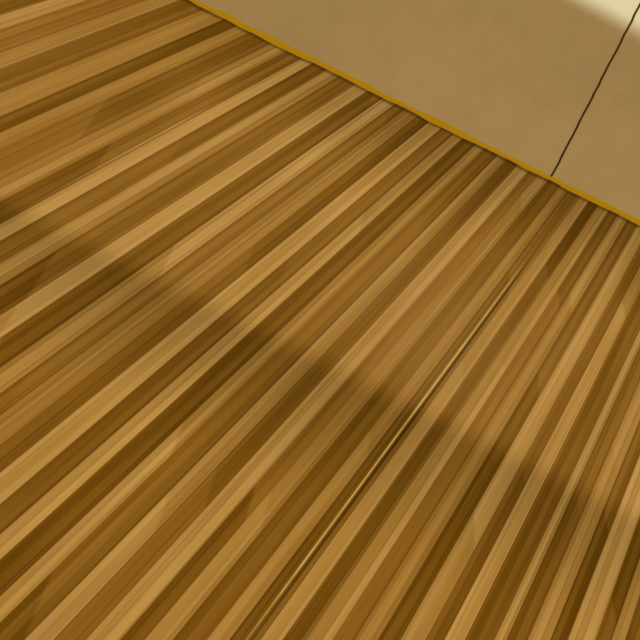
This texture is drawn by a three.js fragment shader. Its source:

```glsl
// Laminated wood floor seen at an angle, its strips fanning out from a vanishing
// point, cut off by a plain wall panel. Strips are jittered cells in the angle
// about that point; grain, end joints, shadow and sheen are layered on top.
varying vec2 vUv;

const vec2 VANISH = vec2(1.452, 1.449);
const float STRIP_ANGLE = 0.0185;      // mean strip width, radians
const float STRIP_JITTER = 0.5;        // share of a strip its edges may move
const float JOINT_RATE = 2.6;          // end joints per unit of depth
const float EDGE_SOFT = 0.0017;        // edge blur, canvas units
const vec2 BASE_START = vec2(0.30, 1.0);
const float BASE_SLOPE = -0.4985;      // foot of the wall
const float SHADOW_DIST = -0.415;      // shadow edge, measured from the wall

const vec3 WOOD_DEEP = vec3(0.39, 0.245, 0.025);
const vec3 WOOD_MID = vec3(0.56, 0.375, 0.115);
const vec3 WOOD_PALE = vec3(0.76, 0.575, 0.29);
const vec3 SHEEN = vec3(0.70, 0.53, 0.31);
const vec3 GLINT = vec3(0.86, 0.71, 0.39);
const vec3 WALL = vec3(0.62, 0.49, 0.295);
const vec3 WALL_LIT = vec3(0.88, 0.82, 0.64);
const vec3 BEAD = vec3(0.66, 0.47, 0.04);
const vec3 GAP = vec3(0.17, 0.11, 0.03);

float hash(float n) { return fract(sin(n * 12.9898 + 4.1) * 43758.5); }
float hash2(vec2 p) { return fract(sin(dot(p, vec2(127.1, 311.7))) * 43758.5); }
float bell(float x) { return exp(-x * x); }

float noise(vec2 p) {
  vec2 i = floor(p), f = fract(p);
  f = f * f * (3.0 - 2.0 * f);
  return mix(mix(hash2(i), hash2(i + vec2(1.0, 0.0)), f.x),
             mix(hash2(i + vec2(0.0, 1.0)), hash2(i + 1.0), f.x), f.y);
}

float border(float i, float seed) {
  return i + STRIP_JITTER * (hash(i + seed) - 0.5);
}

// Tone of one strip: alternately dark and pale, changing at oblique end joints.
float stripTone(float i, float across, float depth, float seed) {
  float run = depth * JOINT_RATE + hash(i + seed + 31.0) * 5.0 + across * 0.06;
  float cell = floor(run);
  float blend = smoothstep(0.985, 1.0, fract(run));
  float a = hash2(vec2(i + seed, cell));
  float b = hash2(vec2(i + seed, cell + 1.0));
  float swing = mix(a, b, blend) * 0.6 + hash(i + seed + 7.0) * 0.4;
  return mix(0.06, 0.54, mod(i, 2.0)) + 0.46 * swing;
}

// x: blended tone of the strips, y: dark seam between them
vec2 strips(float t, float depth, float soft, float seed) {
  vec2 result = vec2(0.0);
  for (int k = -2; k <= 2; k++) {
    float i = floor(t) + float(k);
    float lo = t - border(i, seed);
    float hi = t - border(i + 1.0, seed);
    float cover = smoothstep(-soft, soft, lo) - smoothstep(-soft, soft, hi);
    result.x += cover * stripTone(i, lo, depth, seed);
    result.y += bell(lo / (soft * 0.9)) * hash(i + seed + 53.0);
  }
  return result;
}

// Bright open gap along one ray, fading at both ends
float glint(float angle, float r, float ray, float near, float far) {
  float ends = smoothstep(near, near + 0.12, r) * (1.0 - smoothstep(far - 0.3, far, r));
  return ends * bell((angle - ray) * r / 0.0019);
}

vec3 floorColor(vec2 uv, float d) {
  vec2 rel = VANISH - uv;
  float r = length(rel), angle = atan(rel.y, rel.x), depth = 1.0 / r;
  float t = angle / STRIP_ANGLE;
  float soft = EDGE_SOFT / (r * STRIP_ANGLE);
  vec2 broad = strips(t, depth, soft, 3.0);
  vec2 thin = strips(t * 2.3, depth, soft * 2.3, 90.0);

  // grain
  float grain = noise(vec2(t * 7.0, depth * 14.0)) + 0.6 * noise(vec2(t * 17.0, depth * 30.0)) - 0.8;
  float blotch = noise(vec2(t * 1.1, depth * 18.0)) - 0.5;
  float tone = broad.x + 0.26 * (thin.x - 0.5) + 0.10 * grain + 0.10 * blotch;
  tone = clamp(tone, 0.0, 1.0);
  vec3 wood = mix(WOOD_DEEP, WOOD_MID, smoothstep(0.0, 0.5, tone) * 0.5 + min(tone, 0.5));
  wood = mix(wood, WOOD_PALE, clamp(tone * 2.0 - 1.0, 0.0, 1.0));
  wood *= 1.0 - 0.24 * min(broad.y, 1.0) - 0.13 * min(thin.y, 1.0);

  // shadow, sheen and contact shade
  float lit = smoothstep(SHADOW_DIST - 0.025, SHADOW_DIST + 0.025, d);
  float shade = (1.0 - lit) * smoothstep(SHADOW_DIST - 0.24, SHADOW_DIST, d);
  float contact = smoothstep(-0.16, 0.0, d);
  float glow = bell(length(uv - vec2(0.69, 0.48)) / 0.14);
  wood = mix(wood, SHEEN, lit * (1.0 - contact) * (0.11 + 0.2 * glow));
  wood *= 1.0 - 0.15 * shade - 0.17 * contact * smoothstep(0.1, 0.7, uv.x);

  float shine = glint(angle, r, 0.936, 1.04, 1.95) + 0.65 * glint(angle, r, 0.501, 1.24, 1.66);
  wood *= 1.0 - 0.35 * glint(angle, r, 0.940, 1.0, 1.95);
  return mix(wood, GLINT, 0.85 * shine * (0.7 + 0.3 * noise(vec2(r * 60.0, 2.0))));
}

vec3 wallColor(vec2 uv) {
  float mottle = noise(uv * 9.0) + 0.5 * noise(uv * 38.0) + 0.35 * noise(uv * 150.0) - 0.92;
  vec3 wall = WALL * (1.0 + 0.055 * mottle);
  float corner = uv.y - 1.0 + 0.52 * (uv.x - 0.885);
  wall = mix(wall, WALL_LIT, smoothstep(-0.012, 0.032, corner));
  float joint = (uv.x - 0.863 - 0.515 * (uv.y - 0.727)) * 0.889;
  joint += 0.0012 * (noise(vec2(uv.y * 90.0, 5.0)) - 0.5);
  return mix(wall, GAP, 0.9 * bell(joint / 0.0017));
}

void main() {
  float d = (vUv.y - BASE_START.y - BASE_SLOPE * (vUv.x - BASE_START.x)) * 0.895;
  d += 0.002 * (noise(vec2(vUv.x * 45.0, 1.0)) - 0.5);
  vec3 color = mix(floorColor(vUv, d), wallColor(vUv), smoothstep(-EDGE_SOFT, EDGE_SOFT, d));
  // bead at the foot of the wall and the dark line under it
  float bulge = 0.0028 + 0.0022 * noise(vec2(vUv.x * 28.0, 8.0));
  color = mix(color, GAP, 0.5 * bell((d + 0.005) / 0.003));
  color = mix(color, BEAD, 1.0 - smoothstep(bulge - EDGE_SOFT, bulge + EDGE_SOFT, abs(d)));
  gl_FragColor = vec4(color, 1.0);
}
```
